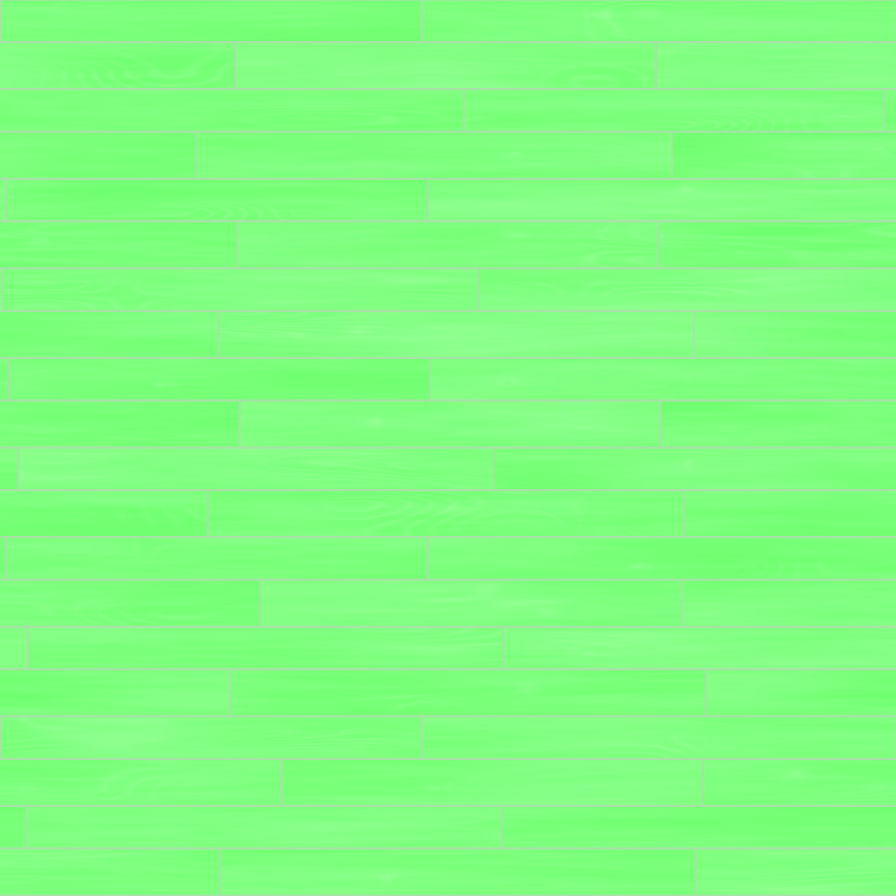
Reproduce this texture procedurally as a WebGL 1 fragment shader.

```glsl
precision highp float;
// Pale green plank floor: ten pairs of narrow and wide rows, two planks to a row.
// Rows and staggered joints come from formulas; stretched value noise gives each
// plank its own tone, streaks, curved growth rings and a small light knot.

uniform vec2 u_resolution;

#define PAIRS 10.0         // row pairs down the canvas
#define NARROW 0.475       // share of a pair taken by its upper row
#define SHORT_SPAN 0.470   // first plank length in even pairs
#define LONG_SPAN 0.531    // first plank length in odd pairs
#define SEAM_WIDTH 0.0025
#define SEAM_COLOR vec3(0.655, 0.885, 0.655)
#define BASE_TONE 0.495    // red and blue level of the wood
#define PLANK_CONTRAST 0.036
#define BROAD_CONTRAST 0.070
#define STREAK_CONTRAST 0.036
#define FINE_CONTRAST 0.030
#define RING_CONTRAST 0.040

const float PI = 3.14159265;

float hash(vec2 p) {
  p = fract(p * vec2(0.1031, 0.1130));
  p += dot(p, p.yx + 33.33);
  return fract((p.x + p.y) * p.x * 43.17);
}

float noise(vec2 p) {
  vec2 i = floor(p), f = fract(p);
  f = f * f * (3.0 - 2.0 * f);
  return mix(mix(hash(i), hash(i + vec2(1.0, 0.0)), f.x),
             mix(hash(i + vec2(0.0, 1.0)), hash(i + vec2(1.0, 1.0)), f.x), f.y);
}

// Left end of the first plank: a slow drift plus a half-row stagger
float rowStart(float pair, float lower, float odd) {
  float upperEven = 0.009 * sin(PI * pair / 8.0);
  float upperOdd = 0.005 + 0.026 * sin(0.35 * pair - 1.155);
  float lowerEven = 0.251 + 0.0065 * pair + 0.0104 * cos(PI * pair / 4.0);
  float lowerOdd = 0.224 + 0.0033 * pair - 0.0091 * sin(PI * pair / 2.0);
  return 0.0008 + mix(mix(upperEven, upperOdd, odd), mix(lowerEven, lowerOdd, odd), lower);
}

// Wood level at a point measured from the plank's upper left corner
float woodTone(vec2 p, float height, vec2 id) {
  float seed = hash(id + 7.3);
  vec2 q = p + vec2(seed * 19.0, hash(id + 21.7) * 11.0);
  q.y += 0.007 * (noise(q * vec2(7.0, 18.0)) - 0.5);

  // Plank tint, broad shading, then finer streaks
  float tone = BASE_TONE + PLANK_CONTRAST * (seed - 0.5);
  tone += BROAD_CONTRAST * (noise(q * vec2(5.0, 24.0)) - 0.5);
  tone += STREAK_CONTRAST * (noise(q * vec2(5.0, 80.0) + 9.0) - 0.5);
  tone += FINE_CONTRAST * (noise(q * vec2(10.0, 190.0)) - 0.5);
  tone += 0.8 * FINE_CONTRAST * (noise(q * vec2(22.0, 340.0)) - 0.5);

  // Growth rings follow the contours of a broad field, in a few places only
  float field = noise(q * vec2(5.5, 36.0) + 4.0);
  float rings = pow(0.5 + 0.5 * sin(field * 55.0), 3.0);
  float patches = smoothstep(0.6, 0.9, noise(q * vec2(6.0, 26.0) + 31.0));
  tone += RING_CONTRAST * patches * (rings - 0.3);

  // One soft knot on about half of the planks
  vec2 center = vec2(0.05 + 0.36 * hash(id + 43.1),
                     height * (0.2 + 0.6 * hash(id + 57.9)));
  vec2 k = (p - center) / vec2(0.014, 0.006);
  float knot = exp(-dot(k, k)) * noise(q * vec2(90.0, 150.0));
  tone += 0.07 * knot * step(0.5, hash(id + 71.3));
  return clamp(tone, 0.44, 0.62);
}

float seam(float dist, float pixel) {
  return clamp((0.5 * SEAM_WIDTH - dist) / pixel + 0.5, 0.0, 1.0);
}

void main() {
  vec2 uv = gl_FragCoord.xy / u_resolution;
  float pixel = 1.0 / min(u_resolution.x, u_resolution.y);

  // Row layout, counted from the top; the first seam sits just past the edge
  float down = (1.0005 - uv.y) * PAIRS;
  float pair = mod(floor(down), PAIRS);
  float f = fract(down);
  float lower = step(NARROW, f);
  float odd = mod(pair, 2.0);
  float height = mix(NARROW, 1.0 - NARROW, lower) / PAIRS;

  // Plank layout along the row
  float span = mix(SHORT_SPAN, LONG_SPAN, odd);
  float along = fract(uv.x - rowStart(pair, lower, odd));
  float second = step(span, along);
  vec2 id = vec2(second * 13.0 + 3.0, pair * 2.0 + lower + 1.0);
  vec2 local = vec2(along - second * span, (f - lower * NARROW) / PAIRS);

  float tone = woodTone(local, height, id);
  vec3 color = vec3(tone, 1.0, tone);

  // Seams between rows and at plank ends
  float rowDist = min(min(f, 1.0 - f), abs(f - NARROW)) / PAIRS;
  float endDist = min(min(along, 1.0 - along), abs(along - span));
  float endFade = 0.7 + 0.3 * hash(vec2(id.y, 5.0));
  float cover = max(seam(rowDist, pixel), endFade * seam(endDist, pixel));
  gl_FragColor = vec4(mix(color, SEAM_COLOR, cover), 1.0);
}
```
